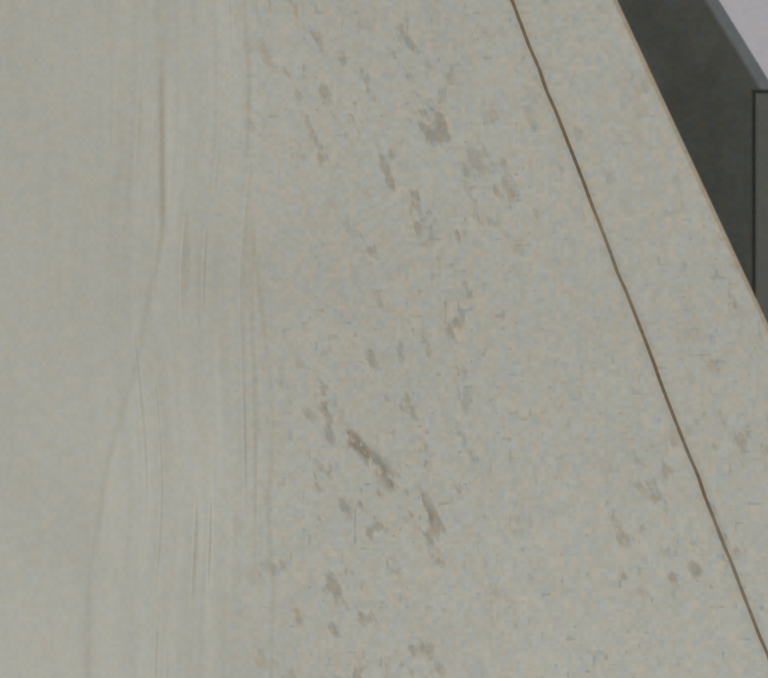
A Shadertoy shader for this texture:

```glsl
// Pale worn stone slab with vertical streaks, a slanted groove and a dark recess at the right.

// Colours
const vec3 STONE_LIGHT = vec3(0.655, 0.652, 0.612);
const vec3 STONE_SHADE = vec3(0.618, 0.612, 0.572);
const vec3 STREAK_TONE = vec3(0.555, 0.535, 0.475);
const vec3 STAIN_TONE  = vec3(0.46, 0.43, 0.375);
const vec3 GROOVE_TONE = vec3(0.38, 0.33, 0.26);
const vec3 RIM_TONE    = vec3(0.56, 0.48, 0.38);
const vec3 RECESS_TONE = vec3(0.25, 0.255, 0.235);
const vec3 BEVEL_TONE  = vec3(0.36, 0.375, 0.375);
const vec3 PATCH_TONE  = vec3(0.63, 0.62, 0.63);

// Slanted lines: x at the top edge, and x gained per unit downwards
const vec2 GROOVE_LINE = vec2(0.755, 0.390);
const vec2 SLAB_EDGE   = vec2(0.910, 0.465);
const vec2 PATCH_EDGE  = vec2(1.060, 0.620);

// Sizes, in canvas heights, and strengths
const float GROOVE_WIDTH = 0.0024;
const float EDGE_SOFT    = 0.0025;
const float GRAIN_SCALE  = 170.0;
const float GRAIN_LUMA   = 0.050;
const float GRAIN_TINT   = 0.036;
const vec2  STREAK_BAND  = vec2(0.14, 0.40);
const vec2  STAIN_START  = vec2(0.475, 0.400);
const vec2  STAIN_END    = vec2(0.630, 0.237);

float hash(vec2 p) {
    vec3 q = fract(p.xyx * 0.1031);
    q += dot(q, q.yzx + 33.33);
    return fract((q.x + q.y) * q.z);
}

float noise(vec2 p) {
    vec2 i = floor(p), f = fract(p);
    f = f * f * (3.0 - 2.0 * f);
    return mix(mix(hash(i), hash(i + vec2(1, 0)), f.x),
               mix(hash(i + vec2(0, 1)), hash(i + vec2(1, 1)), f.x), f.y);
}

float fbm(vec2 p) {
    float sum = 0.0, weight = 0.5;
    for (int i = 0; i < 4; i++) {
        sum += weight * noise(p);
        p = mat2(1.6, 1.2, -1.2, 1.6) * p + 17.3;
        weight *= 0.5;
    }
    return sum / 0.9375;
}

// Signed distance to a slanted line, positive on its right
float lineSide(vec2 p, vec2 line) {
    return (p.x - line.x - line.y * (1.0 - p.y)) / sqrt(1.0 + line.y * line.y);
}

// Soft dark mark around distance zero
float mark(float d, float width) {
    return exp(-d * d / (width * width));
}

vec3 slab(vec2 p) {
    float depth = 1.0 - p.y;
    float rough = smoothstep(0.30, 0.48, p.x);

    // Broad light and shade
    float shade = 0.62 - 0.65 * depth + 0.9 * (fbm(p * 3.5) - 0.5) + 0.12 * rough;
    vec3 col = mix(STONE_LIGHT, STONE_SHADE, clamp(shade, 0.0, 1.0));

    // Wavering vertical streaks, faint over the left, stronger in their band
    float band = smoothstep(STREAK_BAND.x - 0.04, STREAK_BAND.x + 0.07, p.x)
               * (1.0 - smoothstep(STREAK_BAND.y - 0.04, STREAK_BAND.y + 0.03, p.x));
    float warpedX = p.x + 0.025 * (noise(p * vec2(5.0, 3.5)) - 0.5);
    float broad = noise(vec2(warpedX * 38.0, p.y * 3.0));
    float fine = noise(vec2(warpedX * 125.0 + 9.0, p.y * 5.0));
    col += (0.45 * broad + 0.55 * fine - 0.5) * mix(0.014, 0.052, band) * (1.0 - 0.7 * rough);
    float thread = smoothstep(0.68, 0.95, fine) * noise(p * vec2(14.0, 6.0) + 4.0);
    col = mix(col, STREAK_TONE, 0.5 * band * thread);

    // Long creases with a lit right flank
    float creaseX = 0.238 - 0.11 * smoothstep(0.30, 0.90, depth) + 0.008 * (noise(vec2(2.0, p.y * 9.0)) - 0.5);
    float crease = p.x - creaseX;
    float creaseFade = mix(0.65, 0.18, smoothstep(0.28, 0.42, depth)) * smoothstep(0.0, 0.2, depth);
    col = mix(col, STREAK_TONE, creaseFade * mark(crease, 0.005));
    col += 0.022 * creaseFade * mark(crease - 0.011, 0.006);
    float fold = p.x - 0.365 - 0.035 * smoothstep(0.2, 0.65, depth) - 0.012 * (noise(vec2(7.0, p.y * 8.0)) - 0.5);
    col = mix(col, STREAK_TONE, 0.32 * mark(fold, 0.004) * noise(vec2(3.0, p.y * 7.0)));

    // Slanted wisps and dark pits on the rough side
    vec2 slant = vec2(p.x + 0.4 * p.y, p.y - 0.4 * p.x);
    float wisp = smoothstep(0.60, 0.80, fbm(slant * vec2(46.0, 24.0)));
    float cluster = smoothstep(0.42, 0.70, noise(p * 5.0 + 2.0)) + mark(length(p - vec2(0.79, 0.75)), 0.13);
    col = mix(col, STAIN_TONE, rough * wisp * min(cluster, 1.3) * 0.36);
    float pits = smoothstep(0.82, 0.97, noise(p * 105.0 + 31.0));
    col = mix(col, STAIN_TONE + vec3(-0.02, 0.02, 0.05), 0.30 * pits * rough * noise(p * 7.0));

    // Broken diagonal stain, heavier at its lower end
    vec2 along = STAIN_END - STAIN_START;
    float t = clamp(dot(p - STAIN_START, along) / dot(along, along), 0.0, 1.0);
    float stainDist = length(p - STAIN_START - along * t) + 0.012 * (noise(p * 40.0) - 0.5);
    float stain = mark(stainDist, mix(0.007, 0.015, t)) * smoothstep(0.40, 0.68, fbm(slant * vec2(60.0, 35.0) + 5.0));
    col = mix(col, STAIN_TONE, stain * mix(0.65, 0.95, t));

    // Groove
    float groove = lineSide(p, GROOVE_LINE) + 0.002 * (noise(vec2(p.y * 30.0, 1.0)) - 0.5);
    float grooveMask = 1.0 - smoothstep(GROOVE_WIDTH - 0.0015, GROOVE_WIDTH + 0.0015, abs(groove));
    col = mix(col, STAIN_TONE, 0.18 * mark(groove, 0.009));
    return mix(col, GROOVE_TONE, grooveMask * (0.65 + 0.3 * noise(vec2(p.y * 18.0, 5.0))));
}

vec3 recess(vec2 p) {
    float depth = 1.0 - p.y;
    vec3 col = RECESS_TONE + 0.05 * (fbm(p * vec2(25.0, 18.0)) - 0.5) + 0.03 * (0.2 - depth);

    // Bevel and bright patch in the corner
    float corner = lineSide(p, PATCH_EDGE);
    col = mix(col, BEVEL_TONE, smoothstep(-0.022, -0.012, corner));
    col = mix(col, PATCH_TONE, smoothstep(-EDGE_SOFT, EDGE_SOFT, corner));

    // Lower block with a dark seam on two sides
    float block = min(p.x - 1.112, depth - 0.135);
    col = mix(col, RECESS_TONE + 0.06, smoothstep(-EDGE_SOFT, EDGE_SOFT, block));
    return mix(col, RECESS_TONE * 0.55, 0.85 * mark(block, 0.003));
}

void mainImage(out vec4 fragColor, in vec2 fragCoord) {
    vec2 p = fragCoord / iResolution.y;
    float edge = lineSide(p, SLAB_EDGE);
    float outside = smoothstep(-EDGE_SOFT, EDGE_SOFT, edge);

    vec3 col = mix(slab(p), recess(p), outside);
    col = mix(col, RIM_TONE, 0.6 * mark(edge + 0.003, 0.003));

    // Fine grain with warm and cool flecks
    vec2 g = p * GRAIN_SCALE;
    float amount = mix(0.55, 1.0, smoothstep(0.25, 0.5, p.x)) * (1.0 - 0.5 * outside);
    float luma = 0.6 * noise(g) + 0.4 * noise(g * 0.55 + 40.0) - 0.5;
    float tint = noise(g * 0.8 + 90.0) - 0.5;
    col += amount * (GRAIN_LUMA * luma + GRAIN_TINT * tint * vec3(1.0, 0.0, -1.0));

    fragColor = vec4(clamp(col, 0.0, 1.0), 1.0);
}
```
